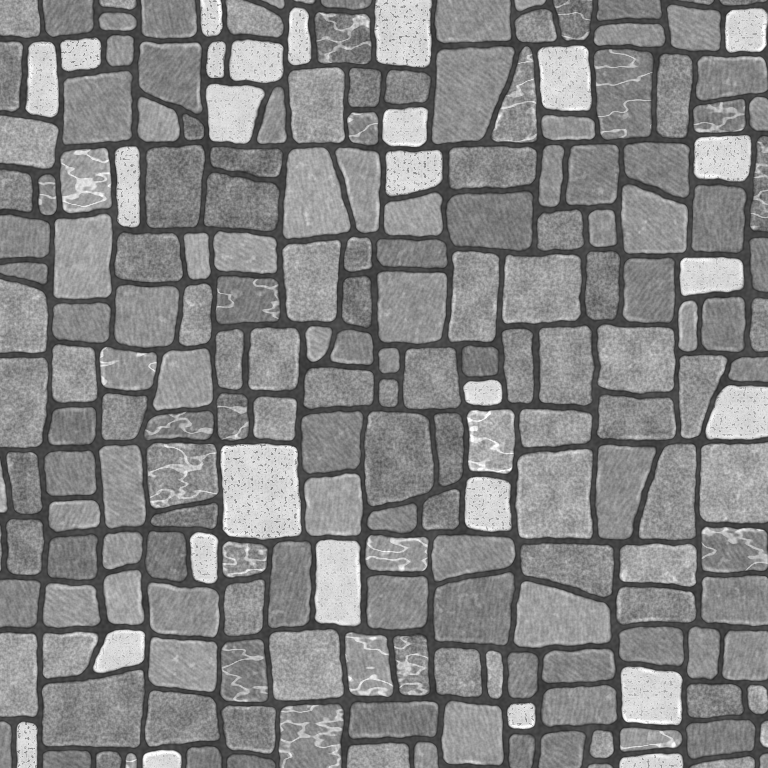
A Shadertoy shader for this texture:

```glsl
// Grey dry-stone paving: irregular granite and slate blocks in dark mortar.

vec2 hash2(vec2 p) {
    uvec2 q = uvec2(ivec2(floor(p))) * uvec2(73856093u, 19349663u);
    uint n = (q.x ^ q.y) * 1597334673u;
    n = (n ^ (n >> 15)) * 2246822519u;
    n = (n ^ (n >> 13)) * 3266489917u;
    n ^= n >> 16;
    return vec2(n & 65535u, n >> 16) / 65535.0;
}

float corner(vec2 cell, vec2 offset) {
    float angle = 6.2832 * hash2(cell).x;
    return dot(vec2(cos(angle), sin(angle)), offset);
}

// Gradient noise, roughly -0.7 to 0.7
float noise(vec2 p) {
    vec2 i = floor(p), f = p - i, e = vec2(1, 0);
    vec2 u = f * f * f * (f * (f * 6.0 - 15.0) + 10.0);
    return mix(mix(corner(i, f), corner(i + e, f - e), u.x),
               mix(corner(i + e.yx, f - e.yx), corner(i + 1.0, f - 1.0), u.x), u.y);
}

float fbm(vec2 p) {
    return noise(p) + 0.5 * noise(p * 2.1 + 17.0) + 0.25 * noise(p * 4.3 + 41.0);
}

vec2 seam(vec2 cell) {
    return cell + 0.2 + 0.6 * hash2(cell + 300.0);
}

// Interlocking rectangles: each one surrounds a lattice vertex
void findBlock(vec2 p, out vec2 lo, out vec2 hi, out vec2 id) {
    for (int k = 0; k < 4; k++) {
        id = floor(p) + vec2(k & 1, k >> 1);
        vec2 sw = seam(id - 1.0), ne = seam(id);
        vec2 se = seam(id - vec2(0, 1)), nw = seam(id - vec2(1, 0));
        bool upright = mod(id.x + id.y, 2.0) < 0.5;
        lo = upright ? vec2(sw.x, se.y) : vec2(nw.x, sw.y);
        hi = upright ? vec2(ne.x, nw.y) : vec2(se.x, ne.y);
        if (all(greaterThanEqual(p, lo)) && all(lessThan(p, hi))) return;
    }
}

// Distance inward from the stone's rounded outline; id is unique per stone
float findStone(vec2 p, out vec2 id) {
    vec2 grid = vec2(9.5, 8.0), lo, hi;
    findBlock(p * grid, lo, hi, id);
    lo /= grid;
    hi /= grid;
    float radius = 0.013;
    vec2 nearLo = max(radius - (p - lo), 0.0), nearHi = max(radius - (hi - p), 0.0);
    float rounding = dot(nearLo, nearLo) + dot(nearHi, nearHi);

    // Slanted cuts across the longer side
    for (int i = 0; i < 2; i++) {
        vec2 size = hi - lo;
        vec2 chance = hash2(id + 500.0), place = hash2(id + 1700.0);
        bool tall = size.y > size.x;
        float side = 0.0;
        if (max(size.x, size.y) > 0.07 + 0.09 * chance.x) {
            float tilt = (place.x - 0.5) * (chance.y > 0.7 ? 0.9 : 0.2);
            float share = mix(0.27, 0.73, place.y);
            vec2 mid = mix(lo, hi, tall ? vec2(0.5, share) : vec2(share, 0.5));
            float cut = dot(p - mid, normalize(tall ? vec2(tilt, 1) : vec2(1, tilt)));
            float nearCut = max(radius - abs(cut), 0.0);
            rounding += nearCut * nearCut;
            side = step(0.0, cut);
            vec2 axis = tall ? vec2(0, 1) : vec2(1, 0);
            if (side > 0.5) lo = mix(lo, mid, axis);
            else hi = mix(hi, mid, axis);
        }
        id.x = id.x * 2.0 + side;
    }
    return radius - sqrt(rounding);
}

// Grey level of the stone face
float stoneFace(vec2 p, vec2 id) {
    vec2 kind = hash2(id + 900.0), finish = hash2(id + 2300.0);
    vec2 q = p + finish * 7.0;
    float angle = 0.5 + 1.8 * finish.x;
    vec2 along = mat2(cos(angle), sin(angle), -sin(angle), cos(angle)) * q;
    float grain = noise(q * 230.0) + 0.6 * noise(q * 410.0);
    float streak = noise(along * vec2(75, 260));
    float mottle = fbm(q * 38.0);

    if (kind.x > 0.86) {
        float speckle = smoothstep(0.1, 0.6, grain) * mix(0.18, 0.4, finish.y);
        return 0.86 + 0.1 * grain + 0.05 * mottle - speckle;
    }
    float tone = mix(0.46, 0.65, kind.x / 0.86);
    float rough = step(0.55, finish.y);
    tone += mix(0.08, 0.15, rough) * grain + mix(0.11, 0.04, rough) * streak;
    tone += mix(0.05, 0.11, rough) * mottle;
    // Pale lichen flecks and occasional quartz veins
    tone += 0.13 * smoothstep(0.3, 0.65, fbm(q * 60.0 + 9.0)) * kind.y;
    float vein = abs(fbm(q * vec2(14, 30)));
    return tone + 0.25 * step(0.92, kind.y) * (1.0 - smoothstep(0.02, 0.09, vein));
}

void mainImage(out vec4 fragColor, in vec2 fragCoord) {
    vec2 uv = fragCoord / iResolution.y;
    float pixel = 1.0 / iResolution.y;

    // Hand-hewn edges: broad bends plus small chips
    vec2 bent = uv + 0.012 * vec2(noise(uv * 8.0), noise(uv * 8.0 + 50.0));
    bent += 0.0028 * vec2(noise(uv * 45.0 + 20.0), noise(uv * 45.0 + 80.0));
    vec2 id;
    float inset = findStone(bent, id);
    vec2 edge = hash2(id + 3100.0);
    inset -= 0.0029 + 0.0015 * edge.x + 0.0012 * noise(uv * 110.0);

    // Worn bright rim just inside the outline
    float face = stoneFace(uv, id);
    float wear = smoothstep(-0.3, 0.4, noise(uv * 28.0 + edge * 9.0)) * edge.y;
    face += 0.2 * wear * (1.0 - smoothstep(0.001, 0.005, abs(inset - 0.002)));
    face *= mix(0.82, 1.0, smoothstep(0.0, 0.003, inset));

    // Mortar, shaded beside the stones
    float mortar = 0.27 + 0.06 * noise(uv * 190.0) + 0.05 * fbm(uv * 24.0);
    mortar -= 0.09 * smoothstep(-0.0025, 0.0, inset);
    float grey = mix(mortar, face, smoothstep(-pixel, pixel, inset));
    fragColor = vec4(vec3(clamp(grey, 0.0, 1.0)), 1.0);
}
```
